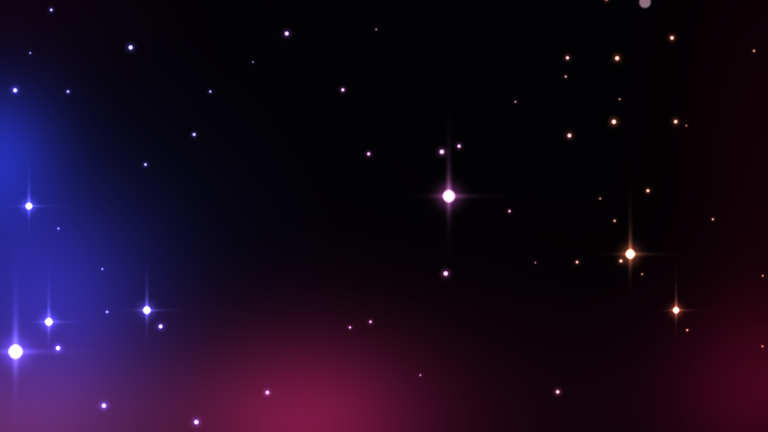
Write a Shadertoy shader that draws this background.

```glsl
// Night sky of soft coloured light: blue and violet at the left, crimson below.
// Gaussian glows build the haze; a jittered grid scatters small stars, and a
// few large stars carry cross-shaped flares.

vec2 hash2(vec2 cell) {
    vec3 q = fract(cell.xyx * vec3(0.1031, 0.1030, 0.0973));
    q += dot(q, q.yzx + 33.33);
    return fract((q.xx + q.yz) * q.zy);
}

// Elliptical patch of light
float glow(vec2 p, vec2 centre, vec2 spread) {
    vec2 d = (p - centre) / spread;
    return exp(-dot(d, d));
}

// Violet stars at the left turn pink, then amber towards the right
vec3 starTint(float x) {
    vec3 tint = mix(vec3(0.42, 0.36, 1.0), vec3(0.85, 0.38, 0.80), smoothstep(0.3, 1.0, x));
    return mix(tint, vec3(1.0, 0.48, 0.30), smoothstep(1.05, 1.5, x));
}

// White core inside a tinted halo
vec3 star(vec2 d, float radius, vec3 tint) {
    float r = length(d);
    float edge = 0.7 / iResolution.y + radius * 0.2;
    float core = 1.0 - smoothstep(radius - edge, radius + edge, r);
    float halo = exp(-r * r / (radius * radius * 4.0));
    return core * mix(tint, vec3(1.0), 0.75) + halo * tint * 0.5;
}

// Star with tapering rays, longest upwards and to the right
vec3 flareStar(vec2 p, vec2 centre, float radius) {
    vec2 d = p - centre;
    vec2 a = abs(d) / radius;
    float upReach = d.y > 0.0 ? 3.6 : 2.2;
    float sideReach = d.x > 0.0 ? 2.8 : 1.7;
    float rays = exp(-a.y / upReach - a.x * a.x * 5.0)
               + 0.7 * exp(-a.x / sideReach - a.y * a.y * 6.0);
    vec3 tint = starTint(centre.x);
    return star(d, radius, tint) + rays * 0.65 * mix(tint, vec3(1.0), 0.2);
}

// Small stars, one candidate per grid cell
vec3 scatteredStars(vec2 p) {
    const float CELL = 0.105;
    vec3 light = vec3(0.0);
    vec2 home = floor(p / CELL);
    for (int j = -1; j <= 1; j++)
    for (int i = -1; i <= 1; i++) {
        vec2 cell = home + vec2(i, j);
        vec2 centre = (cell + 0.1 + 0.8 * hash2(cell + 17.0)) * CELL;
        vec2 pick = hash2(cell + 71.0);
        float sparse = glow(centre, vec2(0.7, 0.5), vec2(0.3, 0.22));
        float present = step(pick.x, 0.36 * (1.0 - sparse));
        float radius = mix(0.0018, 0.0050, pick.y * pick.y);
        light += present * mix(0.45, 0.9, pick.y) * star(p - centre, radius, starTint(centre.x));
    }
    return light;
}

void mainImage(out vec4 fragColor, in vec2 fragCoord) {
    vec2 p = fragCoord / iResolution.y;
    float right = iResolution.x / iResolution.y;
    vec3 color = vec3(0.008, 0.004, 0.010);

    // Blue and violet light on the left
    color += vec3(0.10, 0.15, 0.58) * glow(p, vec2(-0.03, 0.65), vec2(0.17, 0.17));
    color += vec3(0.15, 0.14, 0.56) * glow(p, vec2(0.09, 0.32), vec2(0.27, 0.25));
    color += vec3(0.34, 0.14, 0.30) * glow(p, vec2(0.05, 0.0), vec2(0.36, 0.20));
    color += vec3(0.015, 0.018, 0.06) * glow(p, vec2(0.20, 0.45), vec2(0.48, 0.42));
    color += vec3(0.045, 0.008, 0.045) * glow(p, vec2(0.0, 1.0), vec2(0.30, 0.25));

    // Crimson light along the bottom and right
    color += vec3(0.40, 0.08, 0.20) * glow(p, vec2(0.71, 0.02), vec2(0.28, 0.21));
    color += vec3(0.08, 0.008, 0.045) * glow(p, vec2(1.0, 0.0), vec2(0.75, 0.28));
    color += vec3(0.20, 0.012, 0.075) * glow(p, vec2(right, 0.10), vec2(0.23, 0.20));
    color += vec3(0.065, 0.002, 0.02) * glow(p, vec2(right, 0.55), vec2(0.18, 0.55));

    // Stars, from faint to bright
    color += scatteredStars(p);
    color += flareStar(p, vec2(1.039, 0.546), 0.0135);
    color += flareStar(p, vec2(1.459, 0.412), 0.0105);
    color += flareStar(p, vec2(0.036, 0.186), 0.0155);
    color += flareStar(p, vec2(0.067, 0.523), 0.0075);
    color += flareStar(p, vec2(0.340, 0.282), 0.0085);
    color += flareStar(p, vec2(0.113, 0.255), 0.0085);
    color += flareStar(p, vec2(1.565, 0.282), 0.0070);

    // Pale out-of-focus disc at the top edge
    float disc = 1.0 - smoothstep(0.010, 0.017, length(p - vec2(1.493, 0.995)));
    color += disc * vec3(0.55, 0.43, 0.48);

    fragColor = vec4(min(color, 1.0), 1.0);
}
```
